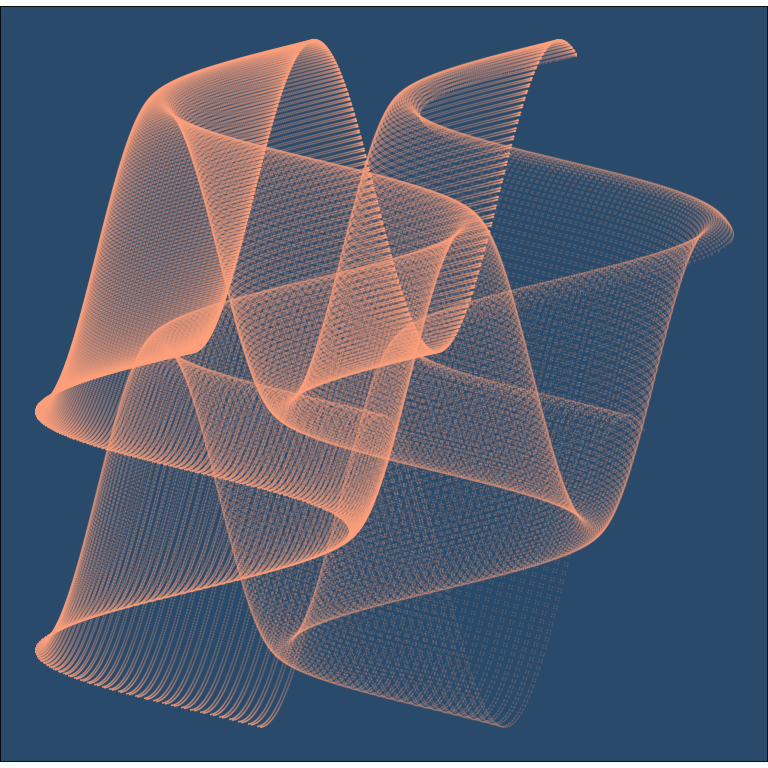
Give the GLSL for this background, as a WebGL 2 fragment shader.

```glsl
#version 300 es
precision highp float;
// Draws two translucent salmon ribbons woven from a warped lattice of fine dots on slate blue.

uniform vec2 u_resolution;
out vec4 fragColor;

const float PI = 3.14159265;
const float STEP = 0.01;            // lattice spacing, both axes run from -PI to PI
const vec2 DRIFT = vec2(0.0508, 0.0495);
const vec2 SWING = vec2(0.2044, 0.2031);

// Normalised bell curve
float bell(float x, float sigma) {
    return exp(-0.5 * x * x / (sigma * sigma)) / (sigma * 2.5066);
}

// Dot density along a strand, near lattice coordinate a, for a given speed per unit of a
float dotsAlong(float a, float speed, float sigma) {
    float spacing = STEP * speed;
    float offset = fract((a + PI) / STEP + 0.5) - 0.5;
    float width = max(sigma, 0.5 * spacing * smoothstep(3.0, 1.5, spacing / sigma));
    float sum = 0.0;
    for (int n = -1; n <= 1; n++) {
        sum += bell((offset + float(n)) * spacing, width);
    }
    return sum;
}

// Total dot density at p: each strand keeps v fixed while u = a * a moves along it
float weaveDensity(vec2 p, float sigma) {
    float density = 0.0;
    for (int j = 0; j < 629; j++) {
        float b = -PI + STEP * float(j);
        float v = b * b;
        float u = (p.x - 0.25 + SWING.x * sin(v)) / DRIFT.x;
        if (u < 0.0 || u > PI * PI) continue;

        float gap = p.y - (0.7448 - SWING.y * cos(u) - DRIFT.y * v);
        vec2 tangent = vec2(DRIFT.x, SWING.y * sin(u));
        float across = gap * tangent.x / length(tangent);
        if (abs(across) > 3.5 * sigma) continue;

        // Slide to the closest point of the strand
        u = clamp(u + gap * tangent.y / dot(tangent, tangent), 0.0, PI * PI);
        float a = max(sqrt(u), 0.005);
        float speed = 2.0 * a * length(vec2(DRIFT.x, SWING.y * sin(u)));
        float along = dotsAlong(a, speed, sigma) + dotsAlong(-a, speed, sigma);
        density += bell(across, sigma) * along;
    }
    return density;
}

void main() {
    vec2 p = gl_FragCoord.xy / u_resolution;
    float pixel = 1.0 / min(u_resolution.x, u_resolution.y);

    // Ribbons: overlapping dots build up opacity
    float sigma = length(vec2(0.0005, 0.39 * pixel));
    float ink = 1.0 - exp(-0.9e-6 * weaveDensity(p, sigma));
    vec3 color = mix(vec3(0.16, 0.29, 0.415), vec3(1.0, 0.625, 0.48), ink);

    // White margins and thin dark frame
    vec2 edge = abs(p - 0.5) - vec2(0.4994, 0.4917);
    float frame = max(edge.x, edge.y);
    color = mix(color, vec3(1.0), smoothstep(-0.5, 0.5, edge.y / pixel));
    float line = 1.0 - smoothstep(-0.5, 0.5, (abs(frame) - 0.0006) / pixel);
    color = mix(color, vec3(0.03, 0.04, 0.05), line);

    fragColor = vec4(color, 1.0);
}
```
